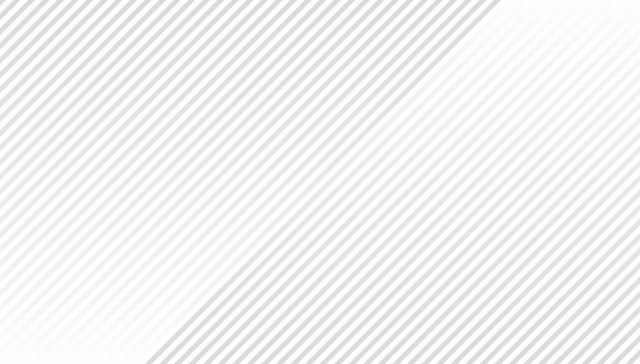
A WebGL 1 fragment shader for this pattern:

```glsl
precision highp float;
// Diagonal grey stripes in two halves that fade vertically in opposite directions.

uniform vec2 u_resolution;

const float STRIPES_DOWN = 25.0;  // repeats per canvas height
const float STRIPE_SHARE = 0.47;  // stripe width as a share of one repeat
const float SEAM_OFFSET = 0.008;  // seam shift to the right, in canvas heights
const float FADE_POWER = 0.8;     // below 1 keeps the stripes dark for longer
const vec3 PAPER = vec3(0.996);
const vec3 STRIPE = vec3(0.855);

// Coverage of a stripe centred on the middle of each repeat.
float stripeCoverage(float across, float blur) {
  float fromCentre = abs(fract(across) - 0.5);
  return 1.0 - smoothstep(-blur, blur, fromCentre - 0.5 * STRIPE_SHARE);
}

void main() {
  // Centred coordinates in canvas heights.
  vec2 p = (gl_FragCoord.xy - 0.5 * u_resolution) / u_resolution.y;

  // Signed horizontal distance from the diagonal seam, which lies in a gap.
  float seam = p.x - p.y - SEAM_OFFSET;
  float blur = STRIPES_DOWN / u_resolution.y;
  float coverage = stripeCoverage(seam * STRIPES_DOWN, blur);

  // Left half is darkest at the top, right half at the bottom.
  float height = p.y + 0.5;
  float strength = seam < 0.0 ? height : 1.0 - height;
  strength = pow(clamp(strength, 0.0, 1.0), FADE_POWER);

  gl_FragColor = vec4(mix(PAPER, STRIPE, coverage * strength), 1.0);
}
```
